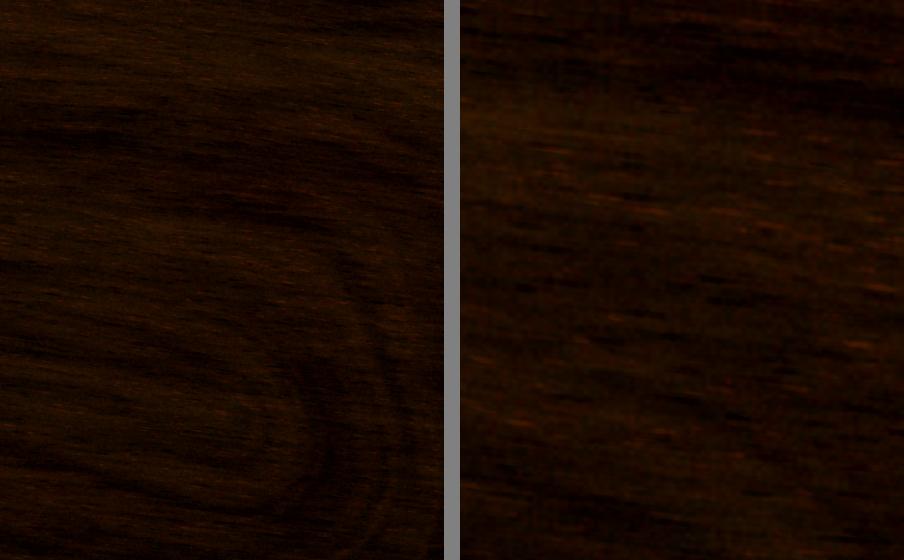
Left, the full canvas; right, a detail of the centre.
This texture is drawn by a WebGL 1 fragment shader. Its source:

```glsl
precision highp float;
// Dark walnut-like wood: sloping fibres, short pores and a tongue of nested growth rings.

uniform vec2 u_resolution;

const vec3 BASE_COLOR = vec3(0.103, 0.039, 0.001);
const vec3 TONE_SHIFT = vec3(0.029, 0.015, 0.001);   // dark to light wood
const vec3 OLIVE_SHIFT = vec3(0.000, 0.013, 0.002);  // red to olive wood
const vec3 RED_FLECK = vec3(0.125, 0.036, 0.000);
const vec3 DARKEST = vec3(0.020, 0.005, 0.0);
const float FIBRE_SLOPE = 0.11;
const float TONGUE_SLOPE = 0.25;
const float TONGUE_LEFT_Y = 0.36;
const float TONGUE_TIP_X = 0.40;
const float RING_JITTER = 0.018;
const vec2 FIBRE_SCALE = vec2(14.0, 170.0);
const vec2 PORE_SCALE = vec2(20.0, 175.0);
const vec2 FLECK_SCALE = vec2(28.0, 215.0);
const float GRAIN_SCALE = 330.0;
const float BROAD_CONTRAST = 1.5;
const float FINE_CONTRAST = 2.2;

float hash(vec2 p) {
  vec3 q = fract(vec3(p.xyx) * 0.1031);
  q += dot(q, q.yzx + 33.33);
  return fract((q.x + q.y) * q.z);
}

// Value noise, centred on zero.
float noise(vec2 p) {
  vec2 cell = floor(p);
  vec2 f = fract(p);
  f = f * f * (3.0 - 2.0 * f);
  float low = mix(hash(cell), hash(cell + vec2(1.0, 0.0)), f.x);
  float high = mix(hash(cell + vec2(0.0, 1.0)), hash(cell + 1.0), f.x);
  return mix(low, high, f.y) - 0.5;
}

float layeredNoise(vec2 p) {
  float sum = 0.0;
  float weight = 0.6;
  for (int i = 0; i < 3; i++) {
    sum += weight * noise(p);
    p = p * 2.03 + 17.7;
    weight *= 0.6;
  }
  return sum;
}

// Distance from the axis of a tongue that points right and flattens upward.
float ringField(vec2 p) {
  float upper = smoothstep(0.3, 0.85, p.y);
  float axis = TONGUE_LEFT_Y - mix(TONGUE_SLOPE, FIBRE_SLOPE, upper) * p.x;
  float beyondTip = max(p.x - TONGUE_TIP_X, 0.0) * (1.0 - 0.75 * upper);
  return length(vec2(beyondTip, p.y - axis));
}

// Thin tapered dashes in staggered rows; density is the share of filled cells.
float dashes(vec2 p, float density, float seed) {
  float row = floor(p.y);
  p.x += 40.0 * hash(vec2(row, seed));
  vec2 id = vec2(floor(p.x), row + seed);
  vec2 f = fract(p) - 0.5;
  float halfLength = mix(0.15, 0.48, hash(id + 5.3));
  float along = 1.0 - smoothstep(0.3 * halfLength, halfLength, abs(f.x));
  float across = 1.0 - smoothstep(0.15, 0.5, abs(f.y));
  return along * across * step(hash(id), density) * mix(0.4, 1.0, hash(id + 9.1));
}

void main() {
  vec2 p = gl_FragCoord.xy / u_resolution.y;

  // Fibre coordinates follow the slope with a gentle wave.
  float wave = 0.022 * noise(p * vec2(3.0, 5.0) + 8.0);
  vec2 fibreP = vec2(p.x, p.y + FIBRE_SLOPE * p.x + wave + 1.0);
  float fibre = layeredNoise(fibreP * FIBRE_SCALE);
  float strand = layeredNoise(fibreP * vec2(3.0, 52.0) + 31.0);

  // Growth rings, broken into steps by the fibres.
  float ring = ringField(p + 0.05 * vec2(noise(p * 4.0), noise(p * 5.0 + 20.0)));
  ring += RING_JITTER * (0.7 * fibre + strand);
  float bands = layeredNoise(vec2(ring * 15.0, p.x * 1.6) + 3.0);
  float rings = noise(vec2(ring * 75.0, p.x * 3.0 + p.y * 2.0) + 50.0);
  float cloud = layeredNoise(fibreP * vec2(2.2, 7.0) + 70.0);

  // Broad light and shade.
  float tongue = 1.0 - smoothstep(0.08, 0.24, ring);
  float top = smoothstep(0.68, 0.9, p.y);
  float shade = 0.35 * top + 0.25 * tongue - 0.15;
  shade -= 0.55 * (1.0 - smoothstep(0.0, 0.17, p.y));
  shade -= 0.3 * smoothstep(0.62, 0.8, p.x) * (1.0 - smoothstep(0.3, 0.5, p.y));

  // Fine detail.
  float grain = noise(p * GRAIN_SCALE);
  float redGrain = noise(p * vec2(210.0, 290.0) + 40.0);
  float oliveGrain = noise(p * vec2(170.0, 240.0) + 90.0);
  float poreDensity = clamp(0.32 - 0.5 * rings - 0.3 * bands, 0.05, 0.6);
  float pores = dashes(fibreP * PORE_SCALE, poreDensity, 3.0);
  float fleckDensity = clamp(0.22 + 0.4 * rings + 0.2 * bands, 0.03, 0.5);
  float flecks = dashes(fibreP * FLECK_SCALE, fleckDensity, 11.0);

  float tone = BROAD_CONTRAST * (shade + 1.6 * bands + 1.2 * cloud);
  tone += FINE_CONTRAST * (0.8 * rings + 1.3 * fibre + 0.9 * strand + 0.7 * grain - 0.8 * pores);
  float olive = 0.5 * top + 0.5 * tongue - 0.3 + 1.5 * cloud + 0.7 * bands;
  olive += 1.8 * oliveGrain;

  vec3 color = BASE_COLOR + TONE_SHIFT * tone + OLIVE_SHIFT * olive;
  color.r += 0.035 * redGrain;
  color += RED_FLECK * flecks * (0.55 + 0.2 * clamp(tone, -1.0, 1.0));
  gl_FragColor = vec4(max(color, DARKEST), 1.0);
}
```
